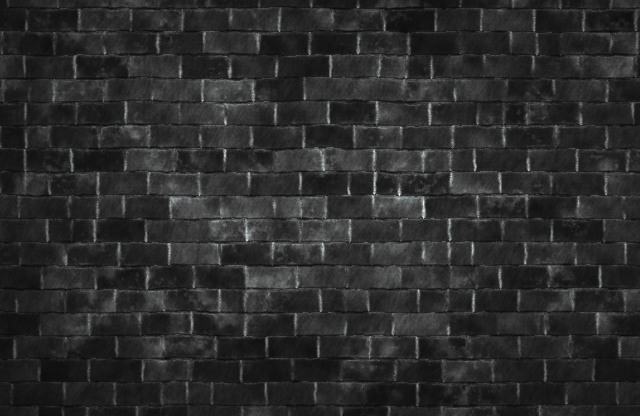
Write a Shadertoy shader that draws this texture.

```glsl
float hash(vec2 p) {
    return fract(sin(dot(p, vec2(127.1, 311.7))) * 43758.5453);
}

float noise(vec2 p) {
    vec2 i = floor(p), f = fract(p);
    f = f * f * (3.0 - 2.0 * f);
    return mix(mix(hash(i), hash(i + vec2(1, 0)), f.x),
               mix(hash(i + vec2(0, 1)), hash(i + vec2(1, 1)), f.x), f.y);
}

float fbm(vec2 p) {
    float sum = 0.0, amp = 0.5;
    for (int k = 0; k < 5; k++) {
        sum += amp * noise(p);
        p = mat2(1.6, 1.2, -1.2, 1.6) * p + 7.3;
        amp *= 0.5;
    }
    return sum;
}

// Position of an upright joint, nudged away from the even spacing
float jointAt(float i, float row) {
    return i + 0.1 * (hash(vec2(i, row + 40.0)) - 0.5);
}

float roundedBox(vec2 p, vec2 halfSize, float radius) {
    vec2 q = abs(p) - halfSize + radius;
    return length(max(q, 0.0)) + min(max(q.x, q.y), 0.0) - radius;
}

void mainImage(out vec4 fragColor, in vec2 fragCoord) {
    vec2 uv = fragCoord / iResolution.xy;
    vec2 p = fragCoord / iResolution.y;
    float pixel = 1.0 / iResolution.y;
    vec2 brickSize = vec2(0.1215, 0.0562);

    // Uneven courses and chipped outlines
    vec2 w = p;
    w += 0.005 * (vec2(noise(p * 9.0), noise(p * 9.0 + 31.0)) - 0.5);
    w += 0.0035 * (vec2(noise(p * 75.0), noise(p * 75.0 + 17.0)) - 0.5);

    // Running bond counted from the top, drifting left on the way down
    float y = (0.98 - w.y) / brickSize.y;
    float row = floor(y);
    float start = mod(row, 2.0) < 0.5 ? 0.58 : 0.1;
    float x = w.x / brickSize.x - start + 0.022 * row;
    float i = floor(x);
    i += step(jointAt(i + 1.0, row), x) - 1.0 + step(jointAt(i, row), x);
    float left = jointAt(i, row), right = jointAt(i + 1.0, row);

    // A few bricks are cut in two
    vec2 id = vec2(i, row);
    if (hash(id + 5.7) < 0.08) {
        float cut = mix(left, right, 0.52);
        if (x < cut) right = cut;
        else { left = cut; id.x += 0.5; }
    }

    // Distance to the brick outline, negative inside
    vec2 local = vec2(x - 0.5 * (left + right), 0.5 - fract(y)) * brickSize;
    vec2 halfSize = vec2(0.5 * (right - left), 0.5) * brickSize - vec2(0.003, 0.0027);
    float d = roundedBox(local, halfSize, 0.004);
    float inside = 1.0 - smoothstep(-0.0008 - pixel, 0.0008 + pixel, d);

    // Brick face: tone, stains, slanted scratches and grain
    float tone = hash(id + 11.3);
    float stain = fbm(p * 22.0 + tone * 50.0);
    float scratch = noise(mat2(0.9, 0.4, -0.4, 0.9) * p * vec2(240.0, 60.0));
    float grain = noise(p * 330.0);
    float brick = mix(0.07, 0.185, tone) * (0.35 + 1.3 * stain);
    brick *= 0.72 + 0.3 * scratch + 0.3 * grain;

    // Pale scuffs and lit rims
    float wear = smoothstep(0.42, 0.72, fbm(p * 13.0 + 3.0));
    float speck = smoothstep(0.5, 0.8, fbm(p * 85.0));
    brick += 0.13 * wear * smoothstep(0.45, 0.75, stain) + 0.12 * speck * wear;
    float rim = exp(-abs(d + 0.002) / 0.0022);
    float topRim = smoothstep(-0.2, 0.8, local.y / halfSize.y);
    brick += rim * (0.03 + 0.14 * wear) * (0.4 + 0.8 * topRim) * (0.4 + grain);

    // Mortar: bright upright joints, dimmer and shadowed beds
    float upright = smoothstep(-0.001, 0.002,
        (abs(local.x) - halfSize.x) - (abs(local.y) - halfSize.y));
    float patches = smoothstep(0.25, 0.7, fbm(p * 30.0 + 9.0));
    float bed = mix(0.06, 0.27, patches) * (local.y > 0.0 ? 1.15 : 0.5);
    float joint = mix(0.17, 0.58, patches);
    float mortar = mix(bed, joint, upright) * (0.7 + 0.5 * grain);

    // Light pooled in the middle of the wall
    vec2 fromCentre = (uv - vec2(0.54, 0.56)) * vec2(1.75, 1.7);
    float light = mix(0.42, 1.3, exp(-1.25 * dot(fromCentre, fromCentre)));
    light *= 0.82 + 0.36 * noise(p * 4.0);
    float shade = 0.028 + light * mix(mortar, brick, inside);

    // Faintly cool in the brightest parts
    vec3 tint = mix(vec3(1.0), vec3(0.96, 1.0, 1.0), smoothstep(0.2, 0.5, shade));
    fragColor = vec4(shade * tint, 1.0);
}
```
